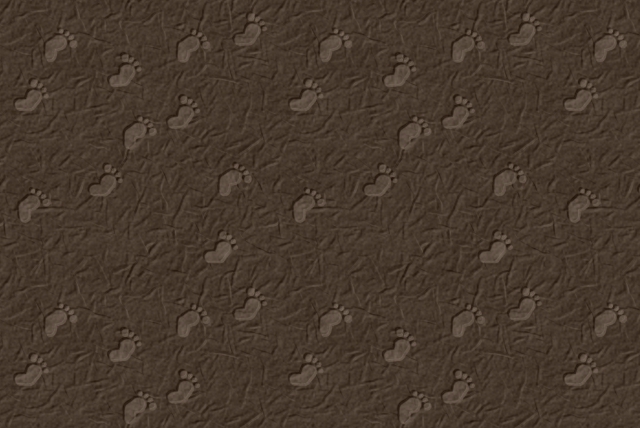
Give the GLSL for this pattern, as a Shadertoy shader.

```glsl
// Hash without sine
vec2 hash2(vec2 p) {
    vec3 k = fract(p.xyx * vec3(0.1031, 0.1030, 0.0973));
    k += dot(k, k.yzx + 33.33);
    return fract((k.xx + k.yz) * k.zy);
}

// Value noise that wraps after one tile of n cells
float tileNoise(vec2 q, float n) {
    vec2 c = floor(q * n), f = fract(q * n);
    f = f * f * (3.0 - 2.0 * f);
    float a = hash2(mod(c, n) + n).x;
    float b = hash2(mod(c + vec2(1, 0), n) + n).x;
    float d = hash2(mod(c + vec2(0, 1), n) + n).x;
    float e = hash2(mod(c + 1.0, n) + n).x;
    return mix(mix(a, b, f.x), mix(d, e, f.x), f.y);
}

// Short random cracks, one per cell, steep on one side and sloping on the other
float creases(vec2 q, float n) {
    vec2 g = q * n, cell = floor(g);
    float depth = 0.0;
    for (int j = -1; j <= 1; j++)
    for (int i = -1; i <= 1; i++) {
        vec2 c = cell + vec2(i, j), id = mod(c, n);
        vec2 r = hash2(id + 3.0 * n), s = hash2(id + 5.0 * n + 17.0);
        float angle = -0.65 + 1.5 * (2.0 * s.x - 1.0);
        vec2 dir = vec2(cos(angle), sin(angle));
        vec2 d = g - c - r;
        float halfLength = 0.25 + 0.6 * s.y;
        float along = dot(d, dir), across = dot(d, vec2(-dir.y, dir.x));
        float beyond = max(abs(along) - halfLength, 0.0);
        float steepSide = r.x < 0.7 ? 1.0 : -1.0;
        across *= across * steepSide > 0.0 ? 0.5 : 1.2;
        float dist = length(vec2(beyond, across)) / n;
        float fade = 1.0 - 0.45 * smoothstep(0.0, halfLength, abs(along));
        depth = max(depth, fade * (0.35 + 0.65 * r.y) * (1.0 - smoothstep(0.0, 0.0085, dist)));
    }
    return depth;
}

float taperedCapsule(vec2 p, vec2 a, vec2 b, float ra, float rb) {
    float t = clamp(dot(p - a, b - a) / dot(b - a, b - a), 0.0, 1.0);
    return length(p - mix(a, b, t)) - mix(ra, rb, t);
}

// Bare foot: x points to the toes, y to the big toe
float footDistance(vec2 p) {
    float heel = taperedCapsule(p, vec2(-13, 5), vec2(-5, -2.5), 6.6, 7.0);
    float ball = taperedCapsule(p, vec2(-5, -2.5), vec2(4.5, 0.5), 7.0, 8.8);
    float d = min(heel, ball);
    for (int i = 0; i < 4; i++) {
        float t = float(i);
        vec2 toe = vec2(15.5 + 4.3 * t - 1.45 * t * t, 12.5 - 6.7 * t);
        d = min(d, length(p - toe) - (i == 0 ? 4.5 : 3.4 - 0.25 * t));
    }
    return d;
}

// Position in the tile and side: -1 left foot, 1 right foot
const vec3 steps[11] = vec3[11](
    vec3(66, 53, -1), vec3(37, 119, 1), vec3(149, 89, 1), vec3(225, 54, -1),
    vec3(299, 40, 1), vec3(161, 158, -1), vec3(219, 139, 1), vec3(126, 221, 1),
    vec3(275, 214, -1), vec3(34, 245, -1), vec3(264, 301, 1));

float footprints(vec2 q) {
    float d = 99.0;
    for (int i = 0; i < 11; i++) {
        vec2 p = (fract(q - steps[i].xy / 329.0 + 0.5) - 0.5) * 329.0;
        float tilt = 0.2 * (hash2(steps[i].xy).x - 0.5);
        p = mat2(cos(tilt), sin(tilt), -sin(tilt), cos(tilt)) * p;
        vec2 foot = vec2(p.x - p.y, -steps[i].z * (p.x + p.y)) * 0.7071;
        d = min(d, footDistance(foot / 1.04));
    }
    return 1.0 - smoothstep(-1.5, 1.3, d);
}

// Mud surface: x is height, y is the print mask
vec2 ground(vec2 q) {
    float print = footprints(q);
    vec2 w = q + 0.010 * vec2(tileNoise(q, 31.0), tileNoise(q, 37.0));
    float crease = max(creases(w, 13.0), 0.8 * creases(w, 20.0));
    float bumps = 0.6 * tileNoise(q, 36.0) + 0.42 * tileNoise(q, 97.0);
    return vec2(bumps - crease * (1.0 - 0.5 * print) - 1.6 * print, print);
}

void mainImage(out vec4 fragColor, in vec2 fragCoord) {
    // Square tile, measured from the top left corner
    vec2 p = vec2(fragCoord.x, iResolution.y - fragCoord.y) / iResolution.y;
    vec2 q = p / 0.642;

    // Relief lit from the upper left
    vec2 toLight = vec2(-0.003);
    vec2 far = ground(q - toLight), near = ground(q + toLight);
    float relief = far.x - near.x;
    float shade = 0.115 * clamp(relief, -1.25, 0.7);

    // Pale, patchy soles and fine grain
    float sole = 0.5 * (far.y + near.y);
    shade += sole * (0.05 + 0.065 * tileNoise(q, 40.0));
    shade += 0.042 * (tileNoise(q, 150.0) - 0.5) + 0.022 * (tileNoise(q, 9.0) - 0.5);

    fragColor = vec4(vec3(0.277, 0.219, 0.173) + shade * vec3(1.0, 0.98, 0.98), 1.0);
}
```
